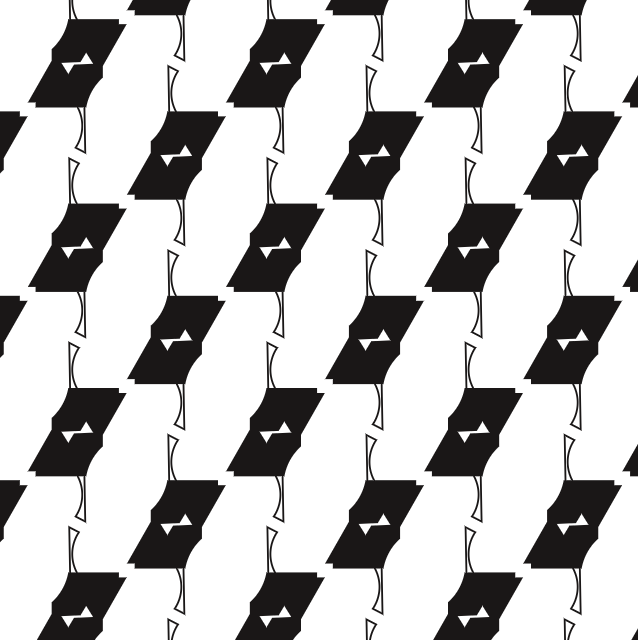
Reproduce this pattern procedurally as a Shadertoy shader.

```glsl
// Half-drop repeat of a slanted black block with a white zigzag cut out
// and two thin outlined fins. Each motif is a signed distance built from
// half-planes and circles, using its half-turn symmetry.

const float UNITS = 768.0;                  // design units per canvas height
const vec2 PERIOD = vec2(237.8, 221.3);
const vec2 ORIGIN = vec2(92.7, 692.0);      // centre of one motif
const vec3 PAPER = vec3(1.0);
const vec3 INK = vec3(0.10, 0.09, 0.09);

// Signed distance to the line a-b, positive on the right of its direction
float side(vec2 p, vec2 a, vec2 b) {
    vec2 d = normalize(b - a);
    return dot(p - a, vec2(d.y, -d.x));
}

float circle(vec2 p, vec2 centre, float radius) {
    return length(p - centre) - radius;
}

// Left flank: diagonal, short upright, concave bite and corner step
float flank(vec2 p) {
    float diagonal = side(p, vec2(-30.8, 3.0), vec2(-59.3, -47.0));
    float bite = -circle(p, vec2(-72.8, 64.0), 63.0);
    float shoulder = max(-30.7 - p.x, bite);
    float corner = min(-p.x - 50.0, -p.y - 47.0);
    return max(min(diagonal, shoulder), corner);
}

float block(vec2 p, float halfHeight) {
    return max(max(flank(p), flank(-p)), abs(p.y) - halfHeight);
}

float triangle(vec2 p, vec2 a, vec2 b, vec2 c) {
    return max(side(p, a, b), max(side(p, b, c), side(p, c, a)));
}

// Two opposed triangles joined by a thin tilted bar
float zigzagHalf(vec2 p) {
    return triangle(p, vec2(-19.0, 0.5), vec2(-10.7, -12.8), vec2(-2.2, 1.3));
}

float zigzag(vec2 p) {
    float bar = max(abs(p.y - 0.0435 * p.x) - 1.33, abs(p.x) - 6.0);
    return min(bar, min(zigzagHalf(p), zigzagHalf(-p)));
}

// Outlined fin hanging below the block, with mitred corners
float fin(vec2 p, float halfWidth) {
    vec2 heel = vec2(-2.2, -101.1);
    vec2 tip = vec2(9.6, -107.2);
    vec2 root = vec2(8.6, -53.0);
    float curve = -circle(p, vec2(-41.0, -75.0), 47.0);
    float area = max(curve, max(side(p, heel, tip), side(p, tip, root)));
    float clip = max(p.y + 52.0, -12.0 - p.x);
    return max(abs(area) - halfWidth, clip);
}

float motif(vec2 p) {
    float body = max(block(p, 53.0), -zigzag(p));
    return min(body, min(fin(p, 1.1), fin(-p, 1.1)));
}

// Wrap to a cell centred on the motif
vec2 repeat(vec2 p, vec2 period) {
    return (fract(p / period + 0.5) - 0.5) * period;
}

void mainImage(out vec4 fragColor, in vec2 fragCoord) {
    float pixel = UNITS / iResolution.y;
    vec2 p = fragCoord * pixel - ORIGIN;

    // Two interleaved grids form the half-drop layout
    float d = min(motif(repeat(p, PERIOD)),
                  motif(repeat(p - 0.5 * PERIOD, PERIOD)));

    float coverage = clamp(0.5 - d / pixel, 0.0, 1.0);
    fragColor = vec4(mix(PAPER, INK, coverage), 1.0);
}
```
